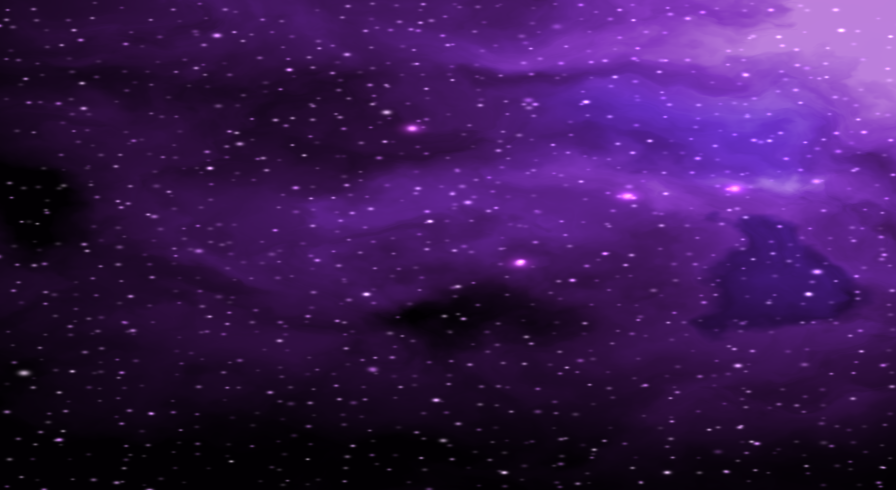
A Shadertoy shader for this texture:

```glsl
// Violet nebula with dark dust lanes under a scatter of flattened stars.

vec3 hash3(vec2 p) {
    vec3 h = fract(p.xyx * vec3(0.1031, 0.1030, 0.0973));
    h += dot(h, h.yzx + 33.33);
    return fract((h.xxy + h.yzz) * h.zyx);
}

// Cellular noise: random cell values blended by distance to jittered points
float cellNoise(vec2 p) {
    vec2 cell = floor(p), f = p - cell;
    float sum = 0.0, total = 0.0;
    for (int y = -1; y <= 1; y++)
    for (int x = -1; x <= 1; x++) {
        vec2 offset = vec2(x, y);
        vec3 h = hash3(cell + offset);
        vec2 d = offset + 0.2 + 0.6 * h.xy - f;
        float weight = pow(max(1.44 - dot(d, d), 0.0), 4.0);
        sum += weight * h.z;
        total += weight;
    }
    return sum / max(total, 1e-6);
}

float cloud(vec2 p) {
    float sum = 0.0, amp = 0.5;
    for (int i = 0; i < 6; i++) {
        sum += amp * cellNoise(p);
        p = mat2(1.6, 1.1, -1.1, 1.6) * p + 17.3;
        amp *= 0.52;
    }
    return sum;
}

float blob(vec2 q, vec2 center, vec2 radius) {
    vec2 d = (q - center) / radius;
    return exp(-dot(d, d));
}

// One star per cell; cells and stars are twice as wide as tall
vec3 stars(vec2 p, float rows, float chance, float size, float power) {
    vec2 g = p * rows * vec2(0.5, 1.0);
    vec2 cell = floor(g);
    vec3 h = hash3(cell + rows * 3.7);
    vec3 k = hash3(cell + rows * 5.1 + 40.0);
    vec2 d = (g - cell - 0.2 - 0.6 * h.xy) / (rows * vec2(0.5, 1.0));
    d /= size * vec2(2.1, 1.0) * (0.8 + 0.4 * k.y);
    float light = exp(-dot(d, d)) * step(h.z, chance) * (0.2 + 0.8 * k.x * k.x);
    return power * light * mix(vec3(0.85, 0.5, 1.0), vec3(1.0, 0.92, 1.0), k.z);
}

// Nebula colours from black to pale lilac, one step per unit of light
vec3 nebulaColor(float light) {
    vec3 ramp[5] = vec3[5](
        vec3(0.17, 0.05, 0.23), vec3(0.27, 0.09, 0.39), vec3(0.38, 0.14, 0.58),
        vec3(0.52, 0.22, 0.75), vec3(0.74, 0.50, 0.86));
    vec3 color = vec3(0.008, 0.0, 0.012);
    for (int i = 0; i < 5; i++)
        color = mix(color, ramp[i], clamp(light - float(i), 0.0, 1.0));
    return color;
}

void mainImage(out vec4 fragColor, in vec2 fragCoord) {
    vec2 p = fragCoord / iResolution.y;
    vec2 q = fragCoord / iResolution.xy;

    // Clouds stretched sideways, also used to bend the large shapes
    vec2 s = p * vec2(2.2, 4.6);
    vec2 warp = vec2(cloud(s + 3.0), cloud(s + 61.0)) - 0.5;
    float billow = cloud(s * 1.1 + warp * 1.8 + 25.0);
    float wisp = cloud(s * vec2(0.9, 1.7) + warp * 2.0 + 90.0);
    vec2 w = q + warp * vec2(0.32, 0.30);

    // Light grows to the upper right and dies at the bottom
    float light = smoothstep(0.0, 0.55, q.y + warp.y * 0.1) * (0.5 + 3.2 * q.x);
    light += 1.5 * q.x * q.x * smoothstep(0.6, 1.0, q.y);
    light += 0.8 * blob(w, vec2(0.45, 0.54), vec2(0.35, 0.08));
    light += 0.7 * blob(w, vec2(0.90, 0.62), vec2(0.18, 0.03));
    light += (billow - 0.5) * (0.7 + 1.1 * light);

    // Dust lanes and dark hollows
    light -= 0.9 * blob(w, vec2(0.25, 0.84), vec2(0.30, 0.07));
    light -= 1.4 * blob(w, vec2(0.72, 0.84), vec2(0.13, 0.035));
    light -= 1.5 * blob(w, vec2(0.50, 0.38), vec2(0.24, 0.07));
    light -= 1.2 * blob(w, vec2(0.04, 0.55), vec2(0.09, 0.08));
    light -= 0.5 * smoothstep(0.52, 0.66, wisp) * smoothstep(0.0, 2.0, light);

    // Crisp-edged indigo cloud at the right
    float edge = length((w - vec2(0.84, 0.42)) / vec2(0.11, 0.09));
    float indigoCloud = 1.0 - smoothstep(0.8, 1.1, edge);
    light -= 1.2 * indigoCloud;
    vec3 color = nebulaColor(max(light, 0.0));

    float indigo = 0.7 * blob(w, vec2(0.82, 0.71), vec2(0.14, 0.12));
    indigo = max(indigo, 0.6 * indigoCloud);
    color = mix(color, color * vec3(0.72, 0.80, 1.08), indigo);

    // Stars from faint dust to rare bright points
    color += stars(p, 36.0, 0.65, 0.0024, 0.55);
    color += stars(p + 0.37, 27.0, 0.45, 0.0026, 0.65);
    color += stars(p + 0.71, 13.0, 0.55, 0.0031, 0.95);
    color += stars(p + 1.13, 6.0, 0.30, 0.0045, 1.1);

    // A few magenta glows around hot cores
    for (int i = 0; i < 4; i++) {
        vec3 h = hash3(vec2(i, 8.0));
        vec2 center = vec2(0.46 + 0.12 * float(i), 0.42 + 0.4 * h.y);
        float glow = 0.4 * blob(q, center, vec2(0.013, 0.011));
        float core = 0.6 * blob(q, center, vec2(0.005, 0.005));
        color += glow * vec3(0.8, 0.2, 0.9) + core * vec3(1.0, 0.8, 1.0);
    }
    fragColor = vec4(min(color, 1.0), 1.0);
}
```
